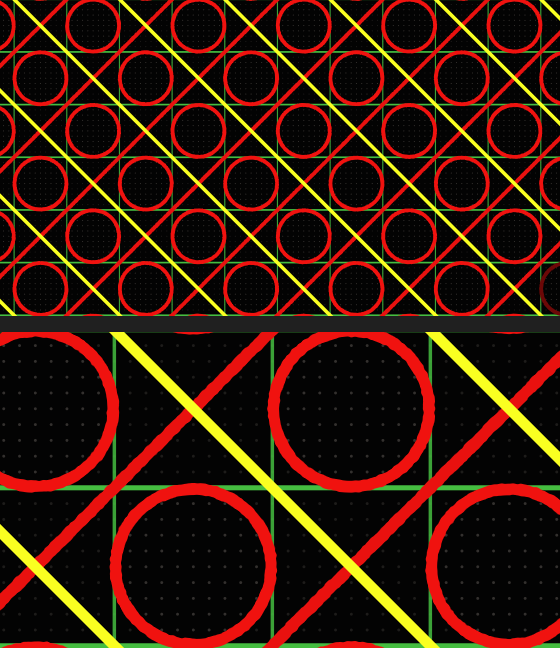
Top: the whole. Bottom: its middle third, enlarged.
Write a WebGL 2 fragment shader that draws this pattern.

```glsl
#version 300 es
precision highp float;
// Neon lattice: checkerboard of red rings, green grid, crossing red and yellow diagonals.

uniform vec2 u_resolution;
out vec4 outColor;

const float ROWS = 6.0;                          // grid cells down the canvas
const vec2 GRID_ORIGIN = vec2(0.268, 0.014);     // first grid node, in cells
const vec2 DIM_CELL = vec2(10.0, 0.0);           // the one faded ring
const float DOTS_PER_CELL = 10.0;
const float RING_RADIUS = 0.492;

const vec3 BLACK = vec3(0.012, 0.010, 0.010);
const vec3 DOT_GRAY = vec3(0.20, 0.19, 0.18);
const vec3 GREEN = vec3(0.27, 0.74, 0.25);
const vec3 RED = vec3(0.94, 0.07, 0.06);
const vec3 YELLOW = vec3(0.98, 1.0, 0.13);

float hash(vec2 p) {
    return fract(sin(dot(p, vec2(127.1, 311.7))) * 43758.5);
}

float valueNoise(vec2 p) {
    vec2 i = floor(p);
    vec2 f = fract(p);
    f = f * f * (3.0 - 2.0 * f);
    float low = mix(hash(i), hash(i + vec2(1.0, 0.0)), f.x);
    float high = mix(hash(i + vec2(0.0, 1.0)), hash(i + vec2(1.0, 1.0)), f.x);
    return mix(low, high, f.y);
}

// Antialiased coverage of a stroke at distance d.
float stroke(float d, float halfWidth, float pixel) {
    return clamp((halfWidth - abs(d)) / pixel + 0.5, 0.0, 1.0);
}

// Signed distance to the nearest multiple of period.
float repeatDistance(float x, float period) {
    return x - period * round(x / period);
}

// Index of the nearest checkerboard cell that holds a ring.
vec2 nearestRingCell(vec2 p) {
    vec2 q = p - 0.5;
    vec2 r = round(vec2(q.x + q.y, q.x - q.y) * 0.5);
    return vec2(r.x + r.y, r.x - r.y);
}

void main() {
    float pixel = ROWS / u_resolution.y;
    vec2 p = gl_FragCoord.xy * pixel - GRID_ORIGIN;

    vec2 ringCell = nearestRingCell(p);
    float centerDistance = length(p - ringCell - 0.5);
    float roughness = (valueNoise(p * 40.0) - 0.5) * 0.008;

    // Faint dot screen, a little clearer inside the rings
    vec2 dotOffset = (fract(p * DOTS_PER_CELL + 0.5) - 0.5) / DOTS_PER_CELL;
    float dots = stroke(length(dotOffset), 0.009, pixel);
    float dotStrength = mix(0.55, 1.0, step(centerDistance, RING_RADIUS));
    vec3 color = mix(BLACK, DOT_GRAY, dots * dotStrength);

    // Green square grid
    float vertical = stroke(repeatDistance(p.x, 1.0), 0.011, pixel);
    float horizontal = stroke(repeatDistance(p.y, 1.0), 0.016, pixel);
    color = mix(color, GREEN, max(vertical * 0.85, horizontal));

    // Red rising diagonals
    float rising = repeatDistance(p.x - p.y - 1.0, 2.0) * sqrt(0.5);
    color = mix(color, RED * 0.97, stroke(rising + roughness, 0.038, pixel));

    // Red rings
    float dimmed = float(all(equal(ringCell, DIM_CELL)));
    float ring = stroke(centerDistance - RING_RADIUS + roughness, 0.037, pixel);
    color = mix(color, RED * mix(1.0, 0.45, dimmed), ring);

    // Yellow falling diagonals
    float falling = repeatDistance(p.x + p.y, 2.0) * sqrt(0.5);
    color = mix(color, YELLOW, stroke(falling, 0.034, pixel));

    outColor = vec4(color, 1.0);
}
```
